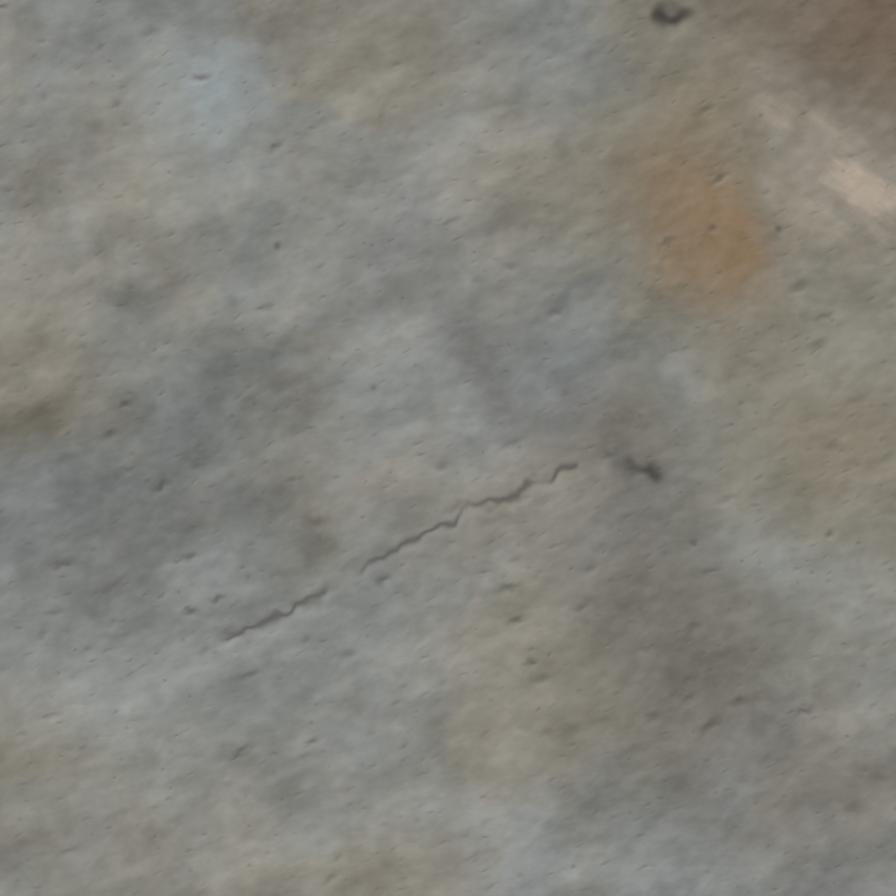
Give the GLSL for this texture, as a Shadertoy shader.

```glsl
const vec3 CONCRETE = vec3(0.515, 0.513, 0.492);
const vec3 COOL_TINT = vec3(-0.014, 0.002, 0.018);
const vec3 WARM_TINT = vec3(0.016, 0.000, -0.026);
const vec3 RUST = vec3(0.55, 0.44, 0.33);
const vec3 BROWN = vec3(0.43, 0.37, 0.31);
const vec3 OCHRE = vec3(0.53, 0.50, 0.43);
const vec3 PALE = vec3(0.69, 0.64, 0.58);
const vec3 SHEEN = vec3(0.59, 0.63, 0.64);
const vec3 SHADOW = vec3(0.40, 0.39, 0.375);
const vec3 PIT = vec3(0.29, 0.28, 0.265);
const float GRAIN_ANGLE = 0.40;
const float CLOUD_CONTRAST = 0.19;
const float MOTTLE_CONTRAST = 0.15;
const float GRAIN_CONTRAST = 0.085;
const vec2 CRACK_START = vec2(0.21, 0.27);
const vec2 CRACK_END = vec2(0.69, 0.51);

float hash(vec2 p) {
    vec3 q = fract(vec3(p.xyx) * 0.1031);
    q += dot(q, q.yzx + 33.33);
    return fract((q.x + q.y) * q.z);
}

float noise(vec2 p) {
    vec2 i = floor(p), f = fract(p);
    f = f * f * (3.0 - 2.0 * f);
    return mix(mix(hash(i), hash(i + vec2(1, 0)), f.x),
               mix(hash(i + vec2(0, 1)), hash(i + vec2(1, 1)), f.x), f.y);
}

vec2 turn(vec2 p, float a) {
    return vec2(cos(a) * p.x + sin(a) * p.y, cos(a) * p.y - sin(a) * p.x);
}

float fbm(vec2 p) {
    float sum = 0.0, amp = 0.5;
    for (int i = 0; i < 5; i++) {
        sum += amp * noise(p);
        p = turn(p, 0.6) * 2.03 + 17.3;
        amp *= 0.5;
    }
    return sum / 0.97;
}

// Soft elliptical stain
float blob(vec2 p, vec2 centre, vec2 radius, float angle) {
    vec2 q = turn(p - centre, angle) / radius;
    return exp(-dot(q, q));
}

// Scattered elongated pits: x is the hollow, y its lit rim
vec2 pits(vec2 p, float cells, float density, float seed) {
    vec2 g = turn(p, GRAIN_ANGLE) * cells;
    vec2 result = vec2(0.0);
    for (int j = -1; j <= 1; j++)
    for (int i = -1; i <= 1; i++) {
        vec2 id = floor(g) + vec2(i, j);
        if (hash(id + seed) > density) continue;
        vec2 centre = id + 0.2 + 0.6 * vec2(hash(id + seed + 7.1), hash(id + seed + 13.7));
        vec2 size = vec2(0.12 + 0.28 * hash(id + seed + 3.3), 0.08 + 0.07 * hash(id + seed + 5.9));
        vec2 d = turn(g - centre, 0.5 * hash(id + seed + 9.2) - 0.25);
        d.y += 0.12 * (noise(g * 5.0) - 0.5);
        float strength = 0.3 + 0.7 * hash(id + seed + 21.0);
        vec2 hollow = d / size, rim = (d + vec2(0.0, 0.16)) / size;
        result += strength * vec2(exp(-dot(hollow, hollow)), exp(-dot(rim, rim)));
    }
    return min(result, 1.0);
}

void mainImage(out vec4 fragColor, in vec2 fragCoord) {
    vec2 uv = fragCoord / iResolution.xy;
    vec2 warp = vec2(fbm(uv * 9.0), fbm(uv * 9.0 + 40.0)) - 0.5;
    vec2 p = uv + 0.13 * warp;
    vec2 along = turn(uv + 0.02 * warp, GRAIN_ANGLE);

    // Mottled ground with slanted grain
    float cloud = fbm(p * 4.0 + 3.0) - 0.5;
    float mottle = fbm(along * vec2(15.0, 27.0) + 8.0) - 0.5;
    float grain = fbm(along * vec2(60.0, 105.0)) - 0.5;
    vec3 col = CONCRETE + CLOUD_CONTRAST * cloud + MOTTLE_CONTRAST * mottle;
    float tint = fbm(p * 5.0 + 61.0) - 0.5;
    col += mix(COOL_TINT, WARM_TINT, smoothstep(-0.2, 0.2, tint)) * 0.8;

    // Dark diagonal band and corner shade
    float patchy = 0.55 + 0.9 * fbm(uv * 13.0 + 5.0);
    float band = blob(p, vec2(0.55, 0.63), vec2(0.21, 0.050), -0.85)
               + blob(p, vec2(0.69, 0.42), vec2(0.12, 0.060), -0.80)
               + blob(p, vec2(0.84, 0.16), vec2(0.23, 0.085), -0.85);
    float shade = 0.42 * band + 0.35 * blob(p, vec2(0.33, 1.0), vec2(0.22, 0.05), 0.0)
                + 0.25 * blob(p, vec2(0.17, 0.40), vec2(0.14, 0.03), 0.35);
    col = mix(col, SHADOW, min(shade * patchy, 0.75));

    // Warm stains on the right
    float ochre = blob(p, vec2(0.78, 0.79), vec2(0.10, 0.14), 0.3)
                + blob(p, vec2(0.93, 0.55), vec2(0.14, 0.10), -0.6)
                + 0.35 * blob(p, vec2(0.12, 0.12), vec2(0.20, 0.10), 0.4);
    col = mix(col, OCHRE, min(0.65 * ochre, 0.8));
    col = mix(col, BROWN, 0.85 * blob(p, vec2(0.98, 0.96), vec2(0.17, 0.09), -0.45));
    float rust = 0.65 * blob(p, vec2(0.82, 0.73), vec2(0.065, 0.05), -0.5)
               + 0.35 * blob(p, vec2(0.74, 0.79), vec2(0.06, 0.08), 0.0);
    col = mix(col, RUST, min(rust * patchy, 0.85));

    // Pale scrape and cool sheen
    float scrape = blob(p, vec2(0.96, 0.79), vec2(0.12, 0.045), -0.75);
    float streak = smoothstep(0.35, 0.7, fbm(turn(uv, -0.65) * vec2(14.0, 45.0)));
    col = mix(col, PALE, scrape * (0.25 + 0.75 * streak));
    float sheen = 0.7 * blob(p, vec2(0.24, 0.89), vec2(0.075, 0.075), 0.3)
                + 0.35 * blob(p, vec2(0.62, 0.59), vec2(0.04, 0.025), -0.8)
                + 0.35 * blob(p, vec2(0.90, 0.35), vec2(0.16, 0.07), -0.3);
    col = mix(col, SHEEN, min(sheen * patchy, 0.8));

    // Fine grain and pits
    col += GRAIN_CONTRAST * grain;
    float cluster = smoothstep(0.32, 0.65, fbm(uv * 6.0 + 90.0));
    vec2 hollows = pits(uv, 27.0, 0.20, 4.0) * cluster + 0.45 * pits(uv, 62.0, 0.24, 50.0);
    col += 0.045 * hollows.y;
    col = mix(col, PIT, min(0.55 * hollows.x, 0.7));

    // Broken crack with a light lower lip
    vec2 span = CRACK_END - CRACK_START;
    vec2 c = turn(uv - CRACK_START, atan(span.y, span.x));
    c.y += 0.035 * (fbm(c.xx * vec2(15.0, 0.0) + 2.0) - 0.5) + 0.012 * (noise(uv * 75.0) - 0.5);
    float extent = smoothstep(0.0, 0.04, c.x) * (1.0 - smoothstep(0.5, 0.55, c.x));
    float gaps = smoothstep(0.35, 0.65, noise(vec2(c.x * 32.0, 6.0)));
    float line = exp(-pow(c.y / 0.0042, 2.0)) * gaps * extent;
    float lip = exp(-pow((c.y + 0.010) / 0.008, 2.0)) * extent;
    col += 0.035 * lip;
    col = mix(col, SHADOW * 0.88, 0.7 * line);

    // Two dark chips
    vec2 chipPos = uv + 0.022 * (vec2(noise(uv * 60.0), noise(uv * 60.0 + 31.0)) - 0.5);
    float chips = blob(chipPos, vec2(0.747, 0.979), vec2(0.017, 0.012), 0.3)
                + 0.85 * blob(chipPos, vec2(0.723, 0.475), vec2(0.020, 0.009), -0.1);
    col = mix(col, PIT * 0.9, min(0.9 * chips, 0.9));

    fragColor = vec4(clamp(col, 0.0, 1.0), 1.0);
}
```
